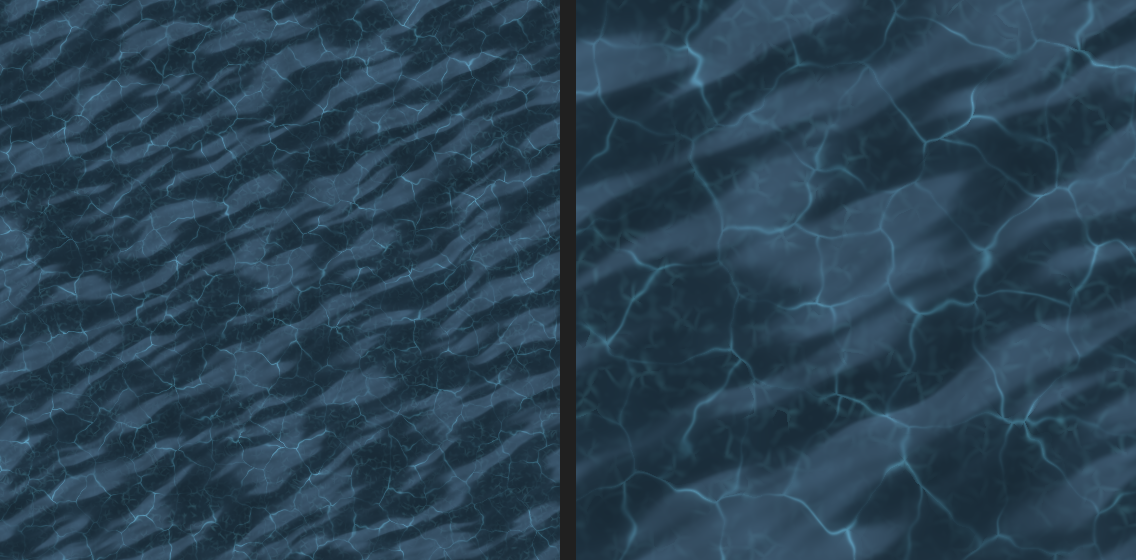
Left, the full canvas; right, a detail of the centre.
A Shadertoy shader for this texture:

```glsl
// Dark blue water: slanted pale streaks under a fine broken net of cyan cellular veins.

const vec3 DEEP   = vec3(0.103, 0.176, 0.228);
const vec3 STREAK = vec3(0.222, 0.325, 0.410);
const vec3 VEIN   = vec3(0.12, 0.24, 0.27);
const vec3 SPECK  = vec3(0.050, 0.095, 0.095);

const float SLANT        = 0.47;             // streak angle in radians
const vec2  STREAK_FREQ  = vec2(6.5, 29.0);  // along, across
const vec2  FIBRE_FREQ   = vec2(16.0, 90.0);
const float STREAK_BEND  = 0.024;
const float VEIN_FREQ    = 19.0;
const float VEIN_WIDTH   = 0.0014;
const float VEIN_WOBBLE  = 0.011;
const float SPECK_FREQ   = 85.0;
const float GRAIN_FREQ   = 120.0;

vec2 hash22(vec2 p) {
    vec3 q = fract(p.xyx * vec3(0.1031, 0.1030, 0.0973));
    q += dot(q, q.yzx + 33.33);
    return fract((q.xx + q.yz) * q.zy);
}

float corner(vec2 cell, vec2 offset) {
    float angle = 6.2832 * hash22(cell).x;
    return dot(vec2(cos(angle), sin(angle)), offset);
}

// Gradient noise, roughly -0.7 to 0.7
float noise(vec2 p) {
    vec2 i = floor(p), f = p - i;
    vec2 u = f * f * f * (f * (f * 6.0 - 15.0) + 10.0);
    vec2 e = vec2(1.0, 0.0);
    float low  = mix(corner(i, f), corner(i + e.xy, f - e.xy), u.x);
    float high = mix(corner(i + e.yx, f - e.yx), corner(i + e.xx, f - e.xx), u.x);
    return mix(low, high, u.y);
}

float borderDistance(vec2 a, vec2 b) {
    return dot(0.5 * (a + b), normalize(b - a));
}

// Cellular noise: distance to the nearest border (x) and to the next one (y)
vec2 cellBorders(vec2 p) {
    vec2 i = floor(p), f = p - i;
    vec2 first = vec2(8.0, 0.0), second = vec2(9.0, 0.0), third = vec2(10.0, 0.0);
    for (int y = -1; y <= 1; y++)
    for (int x = -1; x <= 1; x++) {
        vec2 g = vec2(x, y);
        vec2 r = g + hash22(i + g + 100.0) - f;
        float d = dot(r, r);
        if (d < dot(first, first)) { third = second; second = first; first = r; }
        else if (d < dot(second, second)) { third = second; second = r; }
        else if (d < dot(third, third)) third = r;
    }
    return vec2(borderDistance(first, second), borderDistance(first, third));
}

// Streak amount from 0 to 1, with soft fibres along its length
float streaks(vec2 uv) {
    float c = cos(SLANT), s = sin(SLANT);
    vec2 p = vec2(c * uv.x + s * uv.y, c * uv.y - s * uv.x);
    p.y += STREAK_BEND * (noise(uv * 6.0 + 40.0) + 0.45 * noise(uv * 17.0 + 7.0));
    float body  = noise(p * STREAK_FREQ + 60.0);
    float twin  = noise(p * STREAK_FREQ * vec2(1.4, 1.7) + 90.0);
    float fibre = noise(p * FIBRE_FREQ + 30.0);
    float n = body + 0.5 * twin + 0.16 * fibre;
    float glow = smoothstep(-0.38, 0.38, n);
    float core = smoothstep(-0.03, 0.19, n);
    return mix(glow, core, 0.55) * (0.95 + 0.30 * fibre);
}

// Thin veins that break up, brighter at their junctions
float veins(vec2 uv) {
    vec2 wobble = vec2(noise(uv * 34.0 + 11.0), noise(uv * 34.0 + 71.0))
        + 0.4 * vec2(noise(uv * 80.0 + 21.0), noise(uv * 80.0 + 61.0));
    vec2 d = cellBorders((uv + VEIN_WOBBLE * wobble) * VEIN_FREQ) / VEIN_FREQ;
    float line = exp(-pow(d.x / VEIN_WIDTH, 2.0));
    float halo = exp(-d.x / (2.6 * VEIN_WIDTH));
    float node = exp(-d.y / (4.0 * VEIN_WIDTH));
    float broken = smoothstep(-0.2, 0.5, noise(uv * 21.0 + 25.0) + 0.4 * noise(uv * 55.0 + 3.0));
    return (0.50 * line + 0.20 * halo) * (0.16 + 0.95 * broken + 0.5 * node);
}

// Faint broken threads and fine grain between the veins
float specks(vec2 uv) {
    vec2 wobble = vec2(noise(uv * 70.0 + 5.0), noise(uv * 70.0 + 55.0));
    float d = cellBorders((uv + 0.005 * wobble) * SPECK_FREQ + 200.0).x;
    float broken = smoothstep(-0.15, 0.4, noise(uv * 60.0 + 15.0));
    float patchy = smoothstep(-0.4, 0.4, noise(uv * 10.0 + 80.0));
    float grain = smoothstep(0.0, 0.6, noise(uv * GRAIN_FREQ + 44.0));
    float thread = (1.0 - smoothstep(0.0, 0.25, d)) * broken;
    return (0.75 * thread + 0.5 * grain) * (0.35 + 0.8 * patchy);
}

void mainImage(out vec4 fragColor, in vec2 fragCoord) {
    vec2 uv = fragCoord / iResolution.y;

    // Water body with slight shading
    float shade = 1.0 + 0.06 * noise(uv * 5.0 + 33.0) + 0.14 * noise(uv * 26.0 + 19.0);
    float streak = streaks(uv);
    vec3 color = mix(DEEP, STREAK, streak) * shade;

    // Veins and specks
    color += VEIN * veins(uv) * (0.8 + 0.3 * streak);
    color += SPECK * specks(uv) * (1.0 - 0.4 * streak);

    fragColor = vec4(color, 1.0);
}
```
